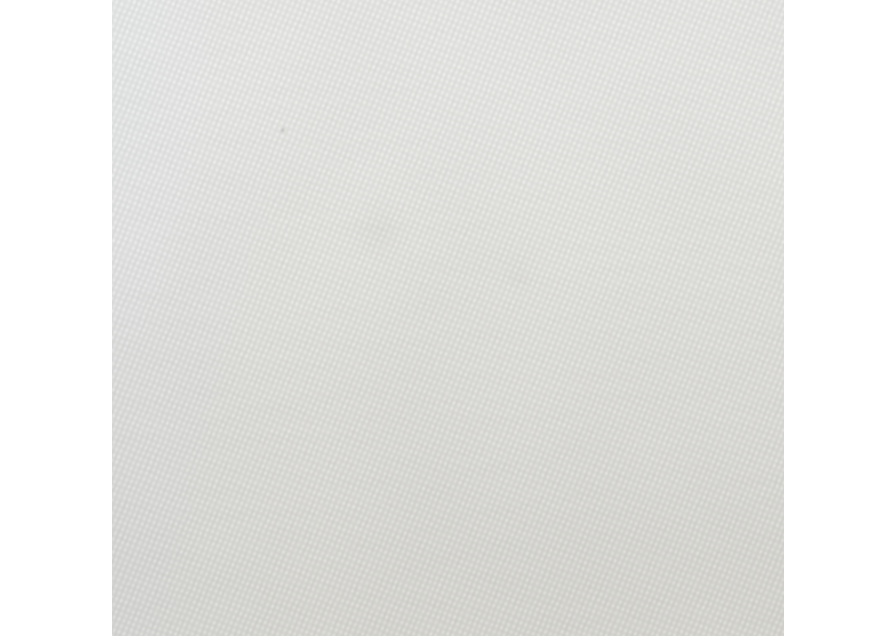
Reproduce this texture procedurally as a Shadertoy shader.

```glsl
const float TAU = 6.2831853;

vec2 hashGradient(vec2 cell) {
    vec3 h = fract(cell.xyx * vec3(0.1031, 0.103, 0.0973));
    h += dot(h, h.yzx + 33.33);
    float angle = TAU * fract((h.x + h.y) * h.z);
    return vec2(cos(angle), sin(angle));
}

float gradientNoise(vec2 p) {
    vec2 i = floor(p), f = fract(p);
    vec2 w = f * f * f * (f * (f * 6.0 - 15.0) + 10.0);
    float a = dot(hashGradient(i), f);
    float b = dot(hashGradient(i + vec2(1, 0)), f - vec2(1, 0));
    float c = dot(hashGradient(i + vec2(0, 1)), f - vec2(0, 1));
    float d = dot(hashGradient(i + vec2(1, 1)), f - vec2(1, 1));
    return mix(mix(a, b, w.x), mix(c, d, w.x), w.y);
}

// Short raised stitches on a slanted lattice: steep ribs cut by shallow rows
float twill(vec2 p) {
    vec2 thread = vec2(112.0 * (p.x - 0.42 * p.y), 98.0 * (p.y + 0.38 * p.x));
    thread += 0.16 * vec2(gradientNoise(p * 38.0), gradientNoise(p * 38.0 + 71.0));
    vec2 wave = cos(TAU * thread);
    float stitchVariation = 1.0 + 0.6 * gradientNoise(thread * 0.6);
    return (0.55 * wave.x + 0.35 * wave.y + 0.2 * wave.x * wave.y) * stitchVariation;
}

// Soft round stain of the given radius
float spot(vec2 p, vec2 center, float radius) {
    vec2 d = (p - center) / radius;
    return exp(-dot(d, d));
}

void mainImage(out vec4 fragColor, in vec2 fragCoord) {
    vec2 uv = fragCoord / iResolution.xy;
    float pixel = 1.0 / iResolution.y;
    float aspect = iResolution.x / iResolution.y;
    vec2 p = vec2((uv.x - 0.125) * aspect, uv.y);
    float clothWidth = 0.75 * aspect;

    // Light falls off from the top toward the lower right
    float shade = smoothstep(-0.1, 1.0, uv.y) - 0.12 * p.x / clothWidth;
    vec3 cloth = mix(vec3(0.832, 0.83, 0.812), vec3(0.89, 0.89, 0.882), shade);
    cloth += vec3(-0.004, 0.0, 0.008) * (1.0 - smoothstep(0.0, 0.3, p.x));

    // Weave relief, averaged over the pixel footprint
    float relief = 0.0;
    for (int i = 0; i < 4; i++) {
        vec2 offset = vec2(i & 1, i >> 1) * 0.5 - 0.25;
        relief += 0.25 * twill(p + offset * pixel);
    }
    cloth += 0.032 * relief;

    // Uneven yarn and faint mottling
    cloth += 0.010 * gradientNoise(p * vec2(150.0, 110.0));
    cloth += 0.008 * gradientNoise(p * vec2(5.0, 4.0) + 13.0);
    cloth += 0.006 * gradientNoise(vec2(p.x * 9.0, p.y * 60.0));

    // Smudges and one small fleck
    cloth -= 0.016 * spot(p, vec2(0.42, 0.64), 0.035);
    cloth -= 0.010 * spot(p, vec2(0.64, 0.565), 0.018);
    cloth -= 0.10 * spot(p, vec2(0.269, 0.795), 0.0035);

    // White margins at both sides
    float inside = min(p.x, clothWidth - p.x);
    float cover = smoothstep(-0.5 * pixel, 0.5 * pixel, inside);
    fragColor = vec4(mix(vec3(1.0), cloth, cover), 1.0);
}
```
